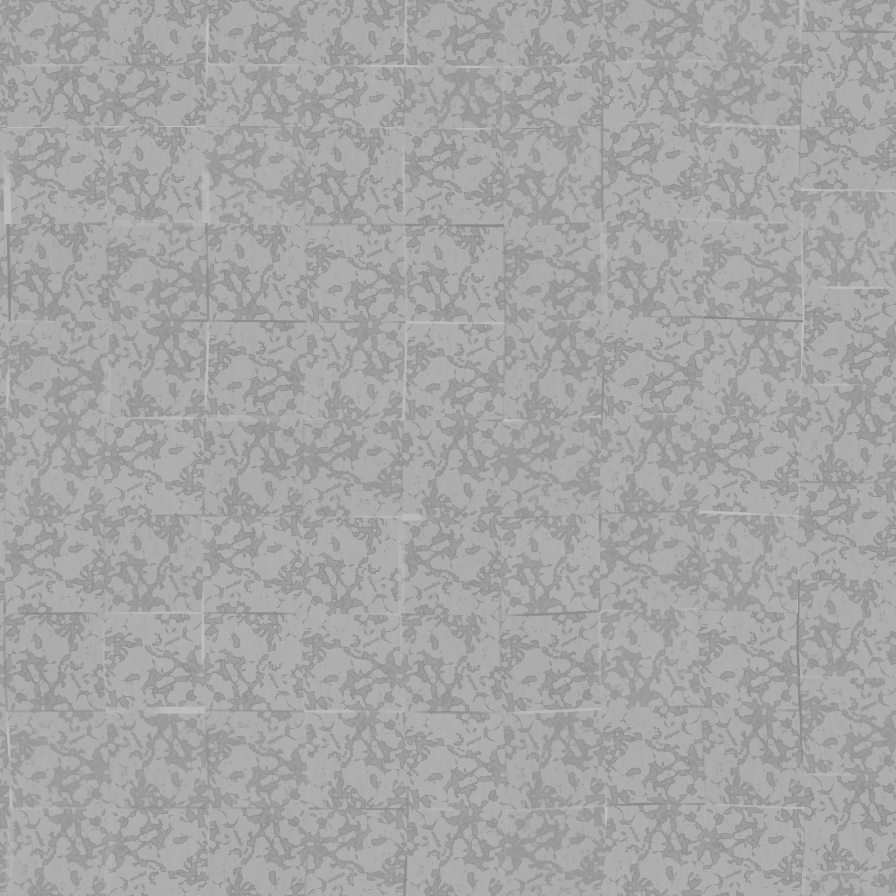
This texture is drawn by a Shadertoy shader. Its source:

```glsl
// Grey stone floor tiles with broken flaky veins, quarter-turned repeats and worn seams
#define TILES vec2(9.035, 9.2)
#define ORIGIN vec2(0.07, 0.91)
#define VEIN_CELLS 4.5
#define VEIN_WIDTH 0.14
#define FLAKES 22.0
#define SEAM_WIDTH 0.011
#define DRIFT 0.09
#define BASE vec3(0.68)
#define FILL vec3(0.615)
#define DARK vec3(0.56)
#define LIGHT_SEAM vec3(0.75)
#define DARK_SEAM vec3(0.53)

float hash(vec2 p) {
    return fract(sin(dot(p, vec2(127.1, 311.7))) * 43758.5453);
}

float noise(vec2 p) {
    vec2 i = floor(p), f = fract(p);
    f = f * f * (3.0 - 2.0 * f);
    return mix(mix(hash(i), hash(i + vec2(1, 0)), f.x),
               mix(hash(i + vec2(0, 1)), hash(i + vec2(1, 1)), f.x), f.y);
}

// Gap between the two nearest scattered points: zero along cell borders
float cellBorder(vec2 p) {
    vec2 cell = floor(p);
    float nearest = 9.0, second = 9.0;
    for (int y = -1; y <= 1; y++)
    for (int x = -1; x <= 1; x++) {
        vec2 c = cell + vec2(x, y);
        float d = length(c + vec2(hash(c), hash(c + 37.0)) - p);
        second = min(second, max(nearest, d));
        nearest = min(nearest, d);
    }
    return second - nearest;
}

// Vein strength of one tile; values above one half are stained
float veinField(vec2 q) {
    vec2 warp = vec2(noise(q * 9.0), noise(q * 9.0 + 50.0)) - 0.5;
    float d = cellBorder(q * VEIN_CELLS + 0.7 * warp);
    float band = abs(q.y - 0.68 + 0.15 * (q.x - 0.3) + 0.04 * warp.y) + max(q.x - 0.6, 0.0);
    float streak = abs(q.y - 0.2 - 0.45 * (q.x - 0.5) + 0.04 * warp.x) + max(0.45 - q.x, 0.0);
    d = min(d, VEIN_CELLS * min(band, streak));
    float width = VEIN_WIDTH + 0.3 * (noise(q * 3.5 + 11.0) - 0.5);
    float flakes = mix(noise(q * FLAKES), noise(q * FLAKES * 1.8 + 7.0), 0.3);
    return flakes + 1.6 * max(width - d, -0.25);
}

// Signed seam: positive is a light gap, negative a dark one
float seam(float across, float along, vec2 id, float pixel) {
    float kind = hash(id + 5.3);
    float wear = noise(vec2(along * 3.0, kind * 90.0));
    float width = SEAM_WIDTH * (0.4 + wear + 2.0 * step(0.88, kind));
    float line = 1.0 - smoothstep(width - pixel * 0.5, width + pixel * 0.7, abs(across));
    float strength = smoothstep(0.15, 0.7, wear) * (0.35 + 0.65 * hash(id + 2.1));
    return line * strength * (kind > 0.42 ? 1.0 : -1.0);
}

void mainImage(out vec4 fragColor, in vec2 fragCoord) {
    vec2 uv = fragCoord / iResolution.xy;
    vec2 p = uv * TILES - ORIGIN;
    float pixel = TILES.y / iResolution.y;

    // Uneven laying: wavering joints, a cut top course and a shifted last column
    p += DRIFT * (vec2(noise(vec2(p.y * 0.6, 3.0)), noise(vec2(p.x * 0.6, 8.0))) - 0.5);
    if (p.y > 7.0) p.y += 0.37;
    if (p.x > 8.0) p.y -= 0.35;

    // Each course turns the same motif by another quarter
    vec2 tile = floor(p), q = fract(p);
    int turns = int(mod(mod(tile.x, 2.0) - tile.y, 4.0));
    for (int i = 0; i < turns; i++) q = vec2(q.y, 1.0 - q.x);

    // Stained veins with darker rims; some tiles are more faded
    float fade = hash(tile + 21.0);
    float soft = max(mix(0.08, 0.24, fade), pixel * FLAKES * 0.4);
    float v = veinField(q);
    vec3 color = mix(BASE, FILL, smoothstep(0.5 - soft, 0.5 + soft, v));
    float rim = 1.0 - smoothstep(0.0, soft + 0.06, abs(v - 0.57));
    color = mix(color, DARK, rim * mix(0.9, 0.5, fade));

    // Brushed grain and slight tone differences
    color += 0.018 * (noise(uv * vec2(330.0, 120.0)) - 0.5);
    color += 0.012 * (hash(tile + 70.0) - 0.5);

    // Joints, strongest on every second vertical line
    vec2 joint = floor(p + 0.5), gap = p - joint;
    float upright = seam(gap.x, p.y, vec2(joint.x, tile.y), pixel);
    upright *= mix(1.0, 0.4, mod(joint.x, 2.0));
    float level = seam(gap.y, p.x, vec2(tile.x, joint.y) + 40.0, pixel);
    color = mix(color, LIGHT_SEAM, max(max(upright, level), 0.0));
    color = mix(color, DARK_SEAM, max(-min(upright, level), 0.0));

    fragColor = vec4(color, 1.0);
}
```
